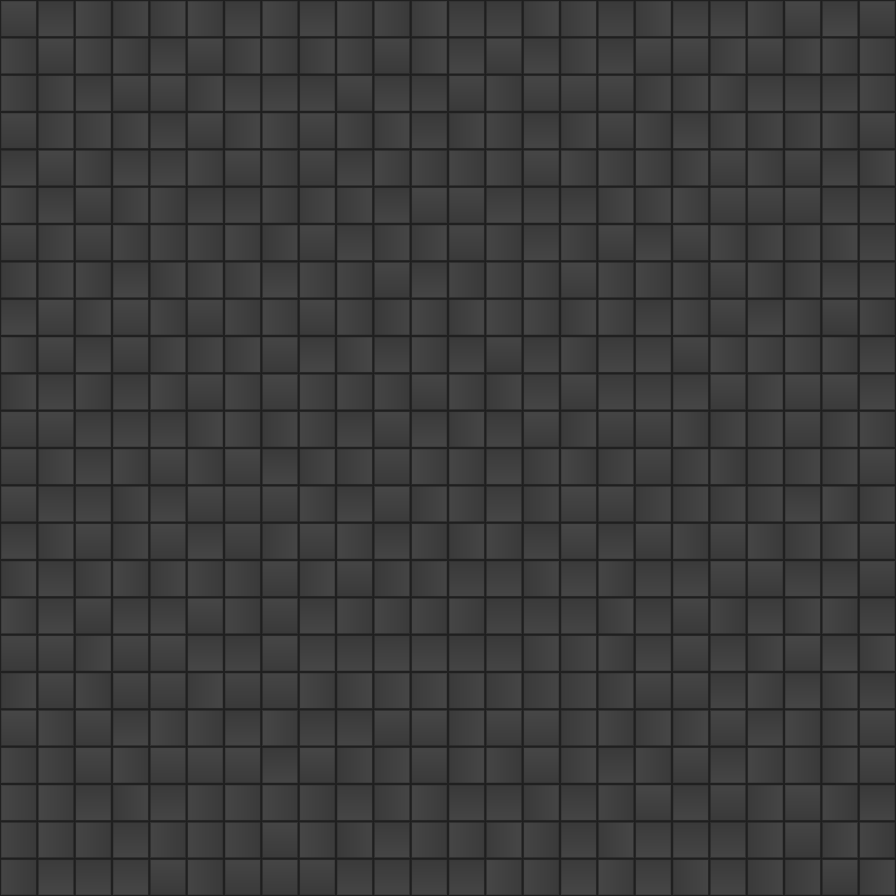
Write a Shadertoy shader that draws this pattern.

```glsl
#define TILES 24.0
#define GROUT_WIDTH 0.064
#define GROUT_SOFTNESS 0.022
#define GROUT_COLOR vec3(0.122)
#define TILE_COLOR vec3(0.250)
#define SHADE_RANGE 0.046
#define TONE_VARIATION 0.008

// Two random values per tile
vec2 hash22(vec2 p) {
    vec3 q = fract(p.xyx * vec3(0.1031, 0.1030, 0.0973));
    q += dot(q, q.yzx + 33.33);
    return fract((q.xx + q.yz) * q.zy);
}

// One of the four axis directions, chosen by a random value
vec2 axisDirection(float random) {
    float quarter = floor(random * 4.0);
    float side = mod(quarter, 2.0) * 2.0 - 1.0;
    return quarter < 2.0 ? vec2(side, 0.0) : vec2(0.0, side);
}

// Distance to the nearest tile border, in tile units
float borderDistance(vec2 local) {
    vec2 d = 0.5 - abs(local);
    return min(d.x, d.y);
}

void mainImage(out vec4 fragColor, in vec2 fragCoord) {
    vec2 grid = fragCoord / iResolution.xy * TILES;
    vec2 cell = mod(floor(grid), TILES);
    vec2 local = fract(grid) - 0.5;
    vec2 random = hash22(cell + 7.0);

    // Linear shading across each tile, in a random direction
    float shade = dot(local, axisDirection(random.x)) * SHADE_RANGE;
    float tone = (random.y - 0.5) * TONE_VARIATION;
    vec3 color = TILE_COLOR + shade + tone;

    // Grout lines centred on the tile borders
    float pixel = TILES / min(iResolution.x, iResolution.y);
    float blur = max(GROUT_SOFTNESS, 0.5 * pixel);
    float halfWidth = 0.5 * GROUT_WIDTH;
    float tileMask = smoothstep(halfWidth - blur, halfWidth + blur, borderDistance(local));

    fragColor = vec4(mix(GROUT_COLOR, color, tileMask), 1.0);
}
```
